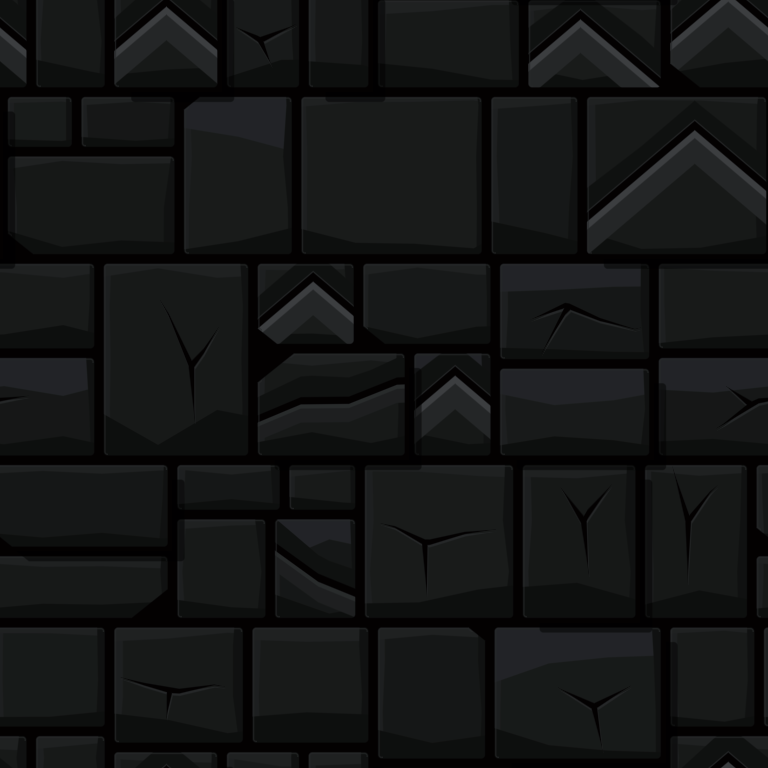
Write a Shadertoy shader that draws this texture.

```glsl
// Dark cartoon stone wall: uneven bevelled blocks, black joints, cracks and cast shadows.

const vec3 JOINT = vec3(0.010, 0.003, 0.005);
const vec3 SHADE = vec3(0.052, 0.057, 0.054);
const vec3 FACE  = vec3(0.092, 0.100, 0.097);
const vec3 LIT   = vec3(0.132, 0.139, 0.142);
const vec3 EDGE  = vec3(0.235, 0.242, 0.252);
const float GAP = 0.0062;

struct Block { vec2 pos; vec2 size; float id; };

float hash(float n) { return fract(sin(n * 12.9898 + 4.1) * 43758.5); }

float trait(float id, float salt) { return hash(id * 7.13 + salt * 3.7); }

float fill(float d) {
    float aa = 0.9 / iResolution.y;
    return smoothstep(aa, -aa, d);
}

// Piecewise linear noise gives the chipped, straight-edged outlines.
float ragged(float x, float seed) {
    float i = floor(x);
    return mix(hash(i + seed * 5.3), hash(i + 1.0 + seed * 5.3), fract(x));
}

// Keeps the half of a cell that holds p, cut along one axis.
void splitCell(vec2 p, int axis, float t, inout vec2 lo, inout vec2 hi, inout float id) {
    float cut = mix(lo[axis], hi[axis], t);
    bool upper = p[axis] > cut;
    if (upper) lo[axis] = cut; else hi[axis] = cut;
    id = id * 2.0 + (upper ? 1.0 : 0.0);
}

// Courses first, each shifted sideways, then random cuts down to single blocks.
Block findBlock(vec2 p) {
    p = fract(p + vec2(0.0, 0.12));
    vec2 lo = vec2(0.0), hi = vec2(1.0);
    float id = 1.0;
    for (int i = 0; i < 3; i++) {
        if (hi.y - lo.y > 0.45) splitCell(p, 1, mix(0.40, 0.60, trait(id, 1.0)), lo, hi, id);
    }
    p.x = fract(p.x + trait(id, 2.0));
    for (int i = 0; i < 7; i++) {
        vec2 size = hi - lo;
        float r = trait(id, 3.0);
        if (size.x * size.y < mix(0.024, 0.095, r * r) && size.x < 2.8 * size.y) break;
        int axis = size.x > 1.25 * size.y ? 0 : 1;
        splitCell(p, axis, mix(0.33, 0.67, trait(id, 4.0)), lo, hi, id);
    }
    return Block(p - lo, hi - lo, id);
}

// Rounded block outline, sometimes with one corner cut off.
float blockDistance(Block b) {
    vec2 q = b.pos - 0.5 * b.size;
    vec2 halfSize = 0.5 * b.size - GAP;
    vec2 e = abs(q) - halfSize + 0.005;
    float d = length(max(e, 0.0)) + min(max(e.x, e.y), 0.0) - 0.005;
    vec2 corner = vec2(trait(b.id, 5.0) < 0.5 ? -1.0 : 1.0, trait(b.id, 6.0) < 0.5 ? -1.0 : 1.0);
    float cut = trait(b.id, 7.0) < 0.3 ? mix(0.012, 0.032, trait(b.id, 8.0)) : 0.0;
    vec2 slope = normalize(vec2(0.8, 1.0));
    return max(d, dot(q * corner - halfSize, slope) + cut);
}

// Segment from a to b, thinning to a point at b.
float taperDistance(vec2 p, vec2 a, vec2 b, float width) {
    vec2 ab = b - a;
    float t = clamp(dot(p - a, ab) / dot(ab, ab), 0.0, 1.0);
    return length(p - a - ab * t) - width * (1.0 - t) + 0.0004;
}

// Three bent arms leaving one point.
float crackDistance(Block b) {
    vec2 centre = b.size * mix(vec2(0.4), vec2(0.65), vec2(trait(b.id, 9.0), trait(b.id, 10.0)));
    vec2 p = b.pos;
    p.y += 0.022 * (ragged(p.x * 22.0, b.id) - ragged(centre.x * 22.0, b.id));
    float d = 1.0;
    for (int k = 0; k < 3; k++) {
        float angle = 2.09 * (float(k) + 0.7 * trait(b.id, 11.0 + float(k))) - 0.3;
        float reach = mix(0.22, 0.48, trait(b.id, 15.0 + float(k)));
        vec2 tip = centre + reach * b.size * vec2(cos(angle), sin(angle));
        d = min(d, taperDistance(p, centre, tip, 0.0042));
    }
    return d;
}

// Height above a break that runs through the block, as a slope or a peak.
float breakHeight(Block b, bool peaked) {
    float x = b.pos.x / b.size.x;
    float lean = (trait(b.id, 20.0) < 0.65 ? 1.0 : -1.0) * mix(0.25, 0.65, trait(b.id, 21.0));
    float apex = mix(0.35, 0.6, trait(b.id, 22.0));
    float rise = peaked ? 0.80 * b.size.y - 0.85 * abs(b.pos.x - apex * b.size.x)
                        : b.size.y * (0.5 + lean * (x - 0.5)) + 0.04 * (ragged(b.pos.x * 16.0, b.id) - 0.5);
    float slope = peaked ? 0.85 : lean * b.size.y / b.size.x;
    return (b.pos.y - rise) / sqrt(1.0 + slope * slope);
}

vec3 shadeBlock(Block b) {
    float d = blockDistance(b);
    float wave = ragged(b.pos.x * 13.0, b.id + 2.0);
    float sideWave = ragged(b.pos.y * 15.0, b.id + 6.0);
    vec2 fromLow = b.pos - GAP, fromHigh = b.size - GAP - b.pos;
    vec3 col = FACE * mix(0.90, 1.06, trait(b.id, 30.0));

    // Bevels: lit at the top and left, dark at the right and bottom.
    float deep = trait(b.id, 31.0) < 0.22 ? 0.30 * b.size.y : 0.006;
    vec3 topTone = deep > 0.01 ? LIT * vec3(1.0, 1.0, 1.07) : LIT * 0.92;
    col = mix(col, LIT * 0.87, fill(fromLow.x - 0.006 - 0.006 * sideWave));
    col = mix(col, topTone, fill(fromHigh.y - deep * (0.6 + 0.6 * wave) - 0.012 * wave));
    col = mix(col, SHADE * 1.2, fill(fromHigh.x - 0.004 - 0.010 * sideWave));
    col = mix(col, SHADE, fill(fromLow.y - 0.005 - 0.22 * b.size.y * wave));

    // Breaks: dark above, a bright lip and a lit slab below.
    float kind = trait(b.id, 33.0);
    bool roomy = min(b.size.x, b.size.y) > 0.085;
    if (roomy && kind < 0.24) {
        bool peaked = kind < 0.09;
        float s = breakHeight(b, peaked);
        col = mix(col, SHADE * 1.15, fill(abs(s - 0.014) - 0.010 - 0.010 * wave));
        col = mix(col, LIT * (peaked ? 1.08 : 0.88), fill(abs(s + 0.016) - (peaked ? 0.022 : 0.012)));
        col = mix(col, peaked ? EDGE : LIT * 1.2, fill(abs(s + 0.007) - (peaked ? 0.0055 : 0.0030)));
        col = mix(col, JOINT, fill(abs(s) - 0.0046));
    } else if (roomy && kind < 0.52) {
        Block lower = Block(b.pos + vec2(-0.001, 0.003), b.size, b.id);
        col = mix(col, LIT * 1.1, fill(crackDistance(lower)));
        col = mix(col, JOINT, fill(crackDistance(b)));
    }

    // Fine rim on the lit sides.
    float rim = fill(abs(d + 0.0016) - 0.0008) * step(min(fromLow.x, fromHigh.y), 0.006);
    col = mix(col, LIT * 1.15, 0.7 * rim);
    return mix(JOINT, col, fill(d));
}

void mainImage(out vec4 fragColor, in vec2 fragCoord) {
    vec2 uv = fragCoord / iResolution.y;
    Block block = findBlock(uv);
    vec3 col = shadeBlock(block);

    // A few raised blocks cast a hard shadow to the lower right.
    Block caster = findBlock(uv - vec2(0.022, -0.019));
    bool raised = trait(caster.id, 40.0) < 0.22 && caster.id != block.id;
    if (raised) col *= 1.0 - 0.5 * fill(blockDistance(caster));

    fragColor = vec4(col, 1.0);
}
```
